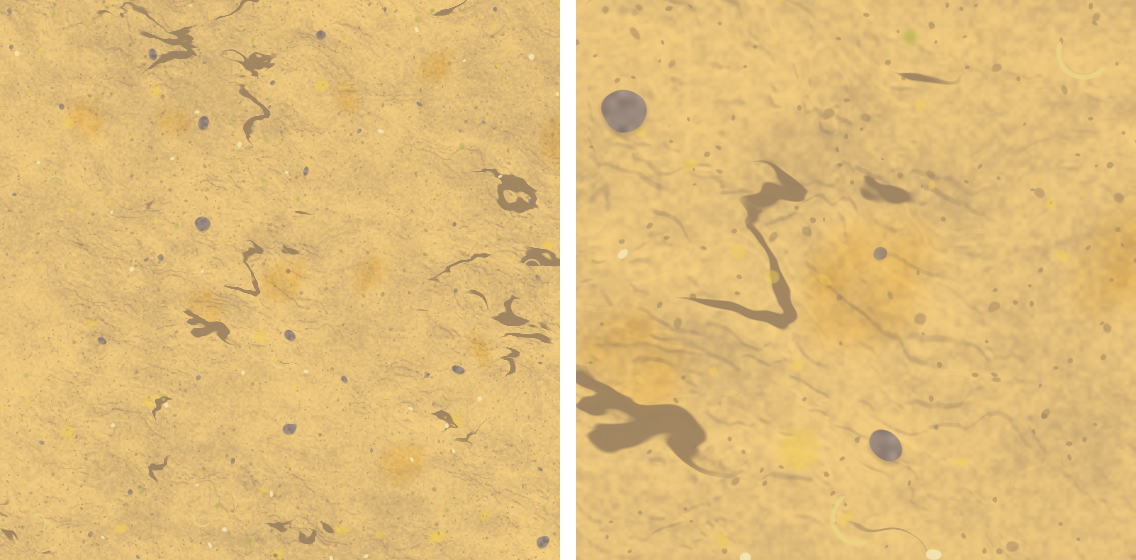
Left, the full canvas; right, a detail of the centre.
Write a Shadertoy shader that draws this texture.

```glsl
#define SAND vec3(0.892, 0.750, 0.480)
#define TONE_STEP vec3(0.050, 0.042, 0.013)
#define CRACK_COLOR vec3(0.60, 0.50, 0.37)
#define PEBBLE_COLOR vec3(0.57, 0.51, 0.48)
#define CHIP_COLOR vec3(0.95, 0.90, 0.70)
#define YELLOW_STAIN vec3(0.95, 0.81, 0.34)
#define ORANGE_STAIN vec3(0.87, 0.67, 0.31)
#define MOSS_COLOR vec3(0.68, 0.70, 0.31)
#define RELIEF 1.0
#define GRAIN 1.5
#define CRACK_WIDTH 0.036

vec3 hash3(vec2 p) {
    vec3 q = fract(p.xyx * vec3(0.1031, 0.1030, 0.0973));
    q += dot(q, q.yxz + 33.33);
    return fract((q.xxy + q.yzz) * q.zyx);
}

float noise(vec2 p) {
    vec2 i = floor(p), f = fract(p);
    vec2 u = f * f * (3.0 - 2.0 * f);
    float low = mix(hash3(i).x, hash3(i + vec2(1, 0)).x, u.x);
    float high = mix(hash3(i + vec2(0, 1)).x, hash3(i + vec2(1, 1)).x, u.x);
    return mix(low, high, u.y);
}

float fbm(vec2 p, int octaves) {
    float sum = 0.0, total = 0.0, amp = 0.5;
    for (int i = 0; i < octaves; i++) {
        sum += amp * noise(p);
        total += amp;
        amp *= 0.5;
        p = mat2(1.6, 1.2, -1.2, 1.6) * p + 17.3;
    }
    return sum / total;
}

mat2 rotation(float angle) {
    float c = cos(angle), s = sin(angle);
    return mat2(c, s, -s, c);
}

// Flaky soil: flat layers that break off in narrow ledges
float soilHeight(vec2 p) {
    float t = 7.0 * fbm(p * vec2(14.0, 21.0), 5);
    return floor(t) + smoothstep(0.0, 0.22, fract(t)) + 0.6 * t;
}

// One irregular blob in some cells of a grid; radius and blur are in canvas units
float scatter(vec2 p, float cells, float seed, float share, float radius, float blur) {
    vec2 g = rotation(seed) * p * cells + seed;
    vec3 place = hash3(floor(g) + seed);
    vec3 form = hash3(floor(g) + seed + 57.0);
    float r = radius * cells;
    vec2 d = fract(g) - mix(vec2(1.4 * r), vec2(1.0 - 1.4 * r), place.xy);
    d = rotation(form.x * 6.283) * d;
    d.y *= 1.0 + 0.8 * form.y;
    r *= mix(0.55, 1.0, form.z) * (0.75 + 0.5 * noise(p * 0.9 / radius + seed));
    float soft = max(blur, 0.8 / iResolution.y) * cells;
    return step(1.0 - share, place.z) * (1.0 - smoothstep(r - soft, r + soft, length(d)));
}

// Short curved stalks
float stalks(vec2 p, float cells, float share) {
    vec3 place = hash3(floor(p * cells) + 91.0);
    vec2 d = rotation(place.x * 6.283) * (fract(p * cells) - mix(0.3, 0.7, place.y)) / cells;
    float arc = abs(length(d) - 0.015) + 0.5 * max(0.004 - d.x, 0.0);
    float px = 0.8 / iResolution.y;
    return step(1.0 - share, place.z) * (1.0 - smoothstep(0.0014 - px, 0.0014 + px, arc));
}

void mainImage(out vec4 fragColor, in vec2 fragCoord) {
    vec2 p = fragCoord / iResolution.y;
    vec2 warp = vec2(fbm(p * 9.0, 3), fbm(p * 9.0 + 41.0, 3)) - 0.5;
    vec2 q = p + 0.07 * warp;
    q.y += 0.2 * q.x;
    float rough = smoothstep(0.42, 0.64, fbm(p * vec2(4.5, 7.0) + 8.0, 3));

    // Broad tone, mottling and fine grain
    float tone = 2.6 * (fbm(q * vec2(3.0, 5.0) + 3.0, 4) - 0.5);
    tone += 2.6 * (fbm(q * vec2(22.0, 30.0) + 60.0, 4) - 0.5);
    tone += GRAIN * (noise(p * 230.0) - 0.5) + 0.6 * GRAIN * (noise(p * 410.0 + 9.0) - 0.5);

    // Ledges lit from above
    float slope = soilHeight(q) - soilHeight(q + vec2(0.0010, 0.0028));
    slope = clamp(slope, -1.2, 0.8);
    tone += RELIEF * slope * mix(0.45, 1.25, rough) * (slope < 0.0 ? 1.3 : 0.8);
    tone = tone > 0.0 ? tone / (1.0 + 0.25 * tone) : tone;
    vec3 color = SAND + TONE_STEP * tone;

    // Stains and moss
    float mottled = 0.4 + 0.6 * noise(p * 70.0);
    color = mix(color, color * ORANGE_STAIN / SAND, 0.7 * mottled * scatter(p, 6.0, 3.0, 0.22, 0.040, 0.018));
    color = mix(color, YELLOW_STAIN, 0.8 * mottled * scatter(p, 11.0, 14.0, 0.13, 0.017, 0.006));
    color = mix(color, MOSS_COLOR, 0.75 * mottled * scatter(p, 17.0, 25.0, 0.08, 0.007, 0.003));

    // Tapering cracks inside rough ground
    float line = abs(fbm(q * vec2(5.0, 10.0) + 30.0, 5) - 0.5);
    float opening = rough * smoothstep(0.48, 0.66, fbm(p * 11.0 + 70.0, 2));
    float width = CRACK_WIDTH * opening + 0.001;
    float crack = opening * (1.0 - smoothstep(0.3 * width, width, line));
    color = mix(color, CRACK_COLOR, 0.9 * smoothstep(0.0, 0.6, crack));

    // Crumbs, dark and pale
    color = mix(color, CRACK_COLOR, 0.5 * scatter(p, 105.0, 36.0, 0.13, 0.0020, 0.0005));
    color = mix(color, CRACK_COLOR, 0.45 * scatter(p, 48.0, 47.0, 0.10, 0.0038, 0.0010));
    color = mix(color, YELLOW_STAIN, 0.5 * scatter(p, 42.0, 58.0, 0.09, 0.0045, 0.0010));

    // Pebbles with a shadow below, pale chips and stalks
    float shadow = scatter(p + vec2(0.0, 0.002), 10.0, 69.0, 0.14, 0.013, 0.003);
    color = mix(color, CRACK_COLOR, 0.45 * shadow);
    vec3 stone = PEBBLE_COLOR * (0.85 + 0.3 * noise(p * 180.0));
    color = mix(color, stone, 0.9 * scatter(p, 10.0, 69.0, 0.14, 0.013, 0.0));
    color = mix(color, stone, 0.75 * scatter(p, 27.0, 80.0, 0.05, 0.0060, 0.0));
    color = mix(color, CHIP_COLOR, 0.9 * scatter(p, 21.0, 92.0, 0.08, 0.0058, 0.0));
    color = mix(color, CHIP_COLOR * vec3(0.97, 0.93, 0.75), 0.8 * stalks(p, 7.0, 0.12));

    fragColor = vec4(color, 1.0);
}
```
